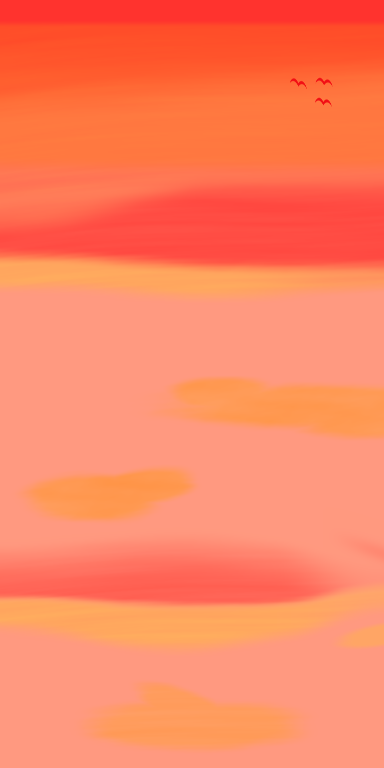
Write a Shadertoy shader that draws this texture.

```glsl
vec2 hash2(vec2 cell) {
    vec2 k = vec2(dot(cell, vec2(127.1, 311.7)), dot(cell, vec2(269.5, 183.3)));
    return fract(sin(k) * 4375.85);
}

// Distance to the nearest scattered cell point
float cellular(vec2 p) {
    vec2 base = floor(p), f = fract(p);
    float nearest = 2.0;
    for (int j = -1; j <= 1; j++)
        for (int i = -1; i <= 1; i++) {
            vec2 o = vec2(i, j);
            nearest = min(nearest, length(o + hash2(base + o) - f));
        }
    return nearest;
}

float waves(vec2 p) {
    float sum = 0.0, amp = 0.5;
    for (int i = 0; i < 5; i++) {
        sum += amp * sin(p.x + 1.7 * sin(p.y + float(i))) * cos(p.y - 0.6 * p.x);
        p = mat2(1.6, 0.5, -0.5, 1.6) * p + 2.3;
        amp *= 0.6;
    }
    return sum;
}

// Long brush marks, nearly level
float brush(vec2 p, float slope) {
    vec2 q = vec2(p.x, p.y + slope * p.x + 0.012 * sin(p.x * 5.0));
    float bristles = 0.5 - cellular(q * vec2(3.0, 75.0));
    return 0.6 * waves(q * vec2(2.5, 50.0)) + 0.5 * bristles;
}

float band(float y, float top, float bottom, vec2 soft) {
    return smoothstep(top - soft.x, top + soft.x, y)
         * (1.0 - smoothstep(bottom - soft.y, bottom + soft.y, y));
}

float bump(float x, float centre, float width) {
    float d = (x - centre) / width;
    return exp(-d * d);
}

float cloud(vec2 p, vec2 centre, vec2 radius, float rough) {
    vec2 d = (p - centre) / radius;
    float r = pow(pow(abs(d.x), 2.6) + pow(abs(d.y), 2.6), 1.0 / 2.6);
    return 1.0 - smoothstep(0.68, 1.14, r + rough);
}

// Two arched wings, thinning at the tips
float bird(vec2 p, vec2 centre, float size, float tilt, float blur) {
    vec2 q = (p - centre) / size;
    float wing = abs(q.x) - 0.5;
    float arch = 1.7 * wing * wing - 0.25 + tilt * q.x;
    float thick = 0.21 * (1.0 - 0.6 * q.x * q.x);
    float d = max(abs(q.y - arch) - thick, abs(q.x) - 1.0);
    return 1.0 - smoothstep(-blur, blur, d * size);
}

void mainImage(out vec4 fragColor, in vec2 fragCoord) {
    // Width runs 0 to 1, height 0 to 2 downward
    vec2 uv = fragCoord / iResolution.xy;
    vec2 p = vec2(uv.x, 2.0 * (1.0 - uv.y));
    float x = p.x;
    float marks = brush(p, 0.06);
    float fray = waves(p * vec2(9.0, 24.0));
    float y = p.y + 0.007 * marks + 0.004 * fray;

    vec3 pink = vec3(1.0, 0.60, 0.50);
    vec3 amber = vec3(1.0, 0.60, 0.31);
    vec3 gold = vec3(1.0, 0.66, 0.37);
    vec3 coral = vec3(1.0, 0.46, 0.33);
    vec3 red = vec3(1.0, 0.29, 0.26);

    // Upper sky
    vec3 sky = mix(vec3(1.0, 0.30, 0.16), vec3(1.0, 0.36, 0.18), smoothstep(0.07, 0.22, y));
    float orange = smoothstep(0.17, 0.30, y + 0.07 * (x - 0.4));
    sky = mix(sky, vec3(1.0, 0.47, 0.25), orange);
    sky.g += 0.018 * marks;
    sky = mix(sky, vec3(1.0, 0.20, 0.18), 1.0 - smoothstep(0.052, 0.072, p.y));

    // Coral haze and the upper red bank
    sky = mix(sky, coral + vec3(0.0, 0.035, 0.0) * marks, smoothstep(0.405, 0.46, y));
    float redTop = 0.585 - 0.095 * smoothstep(0.05, 0.55, x);
    float redBank = band(y, redTop, 0.76, vec2(0.045, 0.03));
    sky = mix(sky, red + vec3(0.0, 0.04, 0.03) * marks, redBank * 0.95);
    float wisp = bump(y, 0.525 - 0.09 * x, 0.018) * (1.0 - smoothstep(0.2, 0.75, x));
    sky = mix(sky, vec3(1.0, 0.51, 0.36), 0.5 * wisp);

    // Gold rim melting into the pink field
    float rimTop = 0.668 + 0.025 * smoothstep(0.1, 0.55, x);
    float rim = smoothstep(rimTop - 0.025, rimTop + 0.025, y);
    vec3 rimColor = mix(gold, vec3(1.0, 0.58, 0.37), smoothstep(0.55, 1.0, x));
    sky = mix(sky, rimColor - vec3(0.0, 0.04, 0.0) * marks, rim);
    float rimEnd = 0.752 + 0.028 * bump(x, 0.56, 0.25);
    sky = mix(sky, pink, smoothstep(rimEnd - 0.028, rimEnd + 0.018, y));

    // Drifting amber clouds
    float rough = 0.10 * fray + 0.07 * marks;
    float drift = cloud(p, vec2(0.87, 1.058), vec2(0.46, 0.058), rough);
    drift = max(drift, cloud(p, vec2(0.58, 1.027), vec2(0.14, 0.045), rough));
    drift = max(drift, cloud(p, vec2(1.0, 1.085), vec2(0.23, 0.06), rough));
    drift = max(drift, cloud(p, vec2(0.24, 1.297), vec2(0.18, 0.062), rough));
    drift = max(drift, cloud(p + vec2(0.0, 0.12 * (x - 0.35)), vec2(0.38, 1.272), vec2(0.13, 0.048), rough));
    sky = mix(sky, amber + vec3(0.0, 0.02, 0.05) * fray, 0.92 * drift);

    // Lower red bank, fading rightward
    float bankTop = 1.445 - 0.035 * bump(x, 0.45, 0.28) + 0.05 * smoothstep(0.7, 1.0, x);
    float bankEnd = 1.553 + 0.025 * bump(x, 0.52, 0.3) - 0.03 * smoothstep(0.75, 1.0, x);
    float haze = band(y, bankTop, bankEnd, vec2(0.035, 0.016));
    float core = band(y, bankTop + 0.055, bankEnd, vec2(0.045, 0.016));
    float fade = 1.0 - 0.7 * smoothstep(0.72, 0.98, x);
    sky = mix(sky, vec3(1.0, 0.50, 0.42) + vec3(0.0, 0.04, 0.04) * marks, haze * fade);
    sky = mix(sky, vec3(1.0, 0.385, 0.33) + vec3(0.0, 0.04, 0.04) * marks, core * fade);
    float sweep = bump(p.y, 1.40 + 0.33 * (x - 0.87), 0.022) * smoothstep(0.84, 1.0, x);
    sky = mix(sky, vec3(1.0, 0.48, 0.40), 0.55 * sweep);

    // Lower gold ribbon
    float ribbonEnd = 1.625 + 0.062 * bump(x, 0.46, 0.32) - 0.045 * smoothstep(0.75, 1.0, x);
    float ribbon = band(y, bankEnd + 0.004, ribbonEnd, vec2(0.018, 0.025));
    sky = mix(sky, gold - vec3(0.0, 0.04, 0.0) * marks, ribbon * (1.0 - 0.35 * smoothstep(0.7, 1.0, x)));
    float tail = cloud(p + vec2(0.0, 0.15 * (x - 1.0)), vec2(1.02, 1.652), vec2(0.14, 0.03), rough);
    sky = mix(sky, gold, 0.8 * tail);

    // Lowest cloud with a raised crest
    float low = cloud(p, vec2(0.50, 1.888), vec2(0.28, 0.065), rough);
    low = max(low, cloud(p - vec2(0.0, 0.3 * (x - 0.48)), vec2(0.49, 1.842), vec2(0.13, 0.048), rough));
    sky = mix(sky, vec3(1.0, 0.61, 0.34) + vec3(0.0, 0.02, 0.05) * marks, 0.88 * low);

    // Small flock
    vec2 flock[3] = vec2[3](vec2(0.777, 0.217), vec2(0.844, 0.214), vec2(0.842, 0.266));
    float blur = 0.8 / iResolution.x;
    for (int i = 0; i < 3; i++) {
        float tilt = i == 0 ? 0.36 : 0.22;
        sky = mix(sky, vec3(0.95, 0.06, 0.08), bird(p, flock[i], 0.021, tilt, blur));
    }
    fragColor = vec4(clamp(sky, 0.0, 1.0), 1.0);
}
```
